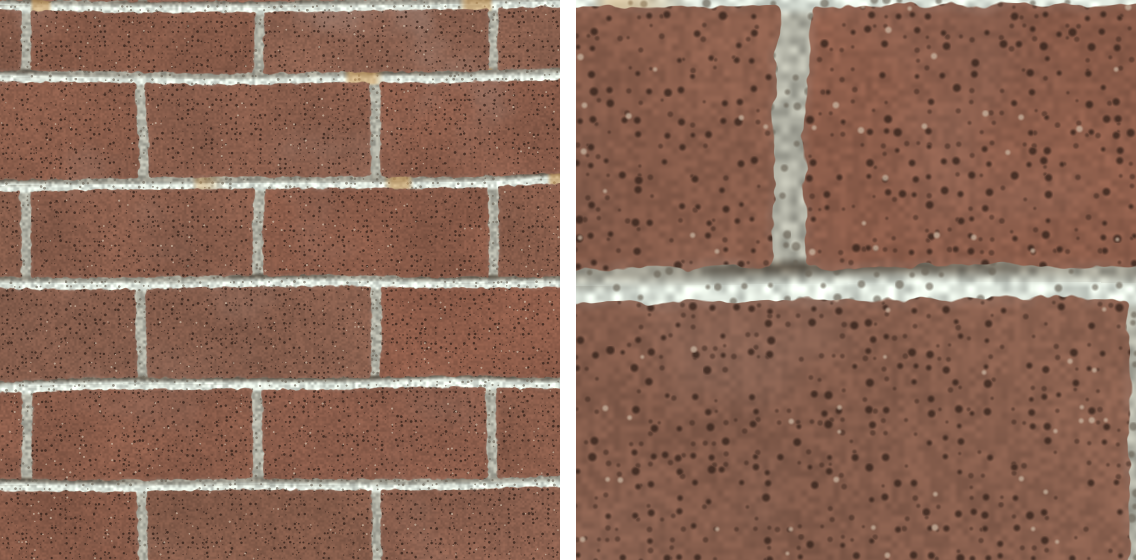
Left, the full canvas; right, a detail of the centre.
Give the GLSL for this texture, as a Shadertoy shader.

```glsl
// Running-bond wall of speckled red-brown bricks with rough pale mortar and a short top course.
#define BRICK_PITCH vec2(0.4167, 0.18)
#define WALL_ORIGIN vec2(0.254, 0.135)
#define JOINT_WIDTH vec2(0.0175, 0.0195)
#define TOP_COURSE_Y 0.863
#define TOP_COURSE_SQUEEZE 1.406
#define CORNER_RADIUS 0.004
#define SPECK_CELLS 115.0
#define BRICK_COLOR vec3(0.55, 0.375, 0.305)
#define BRICK_DARK vec3(0.45, 0.30, 0.23)
#define MORTAR_GREY vec3(0.71, 0.71, 0.66)
#define MORTAR_WHITE vec3(0.91, 0.94, 0.90)
#define MORTAR_SHADOW vec3(0.42, 0.39, 0.34)

float hash(vec2 p) {
    return fract(sin(dot(p, vec2(127.1, 311.7))) * 43758.5453);
}

float noise(vec2 p) {
    vec2 i = floor(p), f = fract(p);
    f = f * f * (3.0 - 2.0 * f);
    return mix(mix(hash(i), hash(i + vec2(1, 0)), f.x),
               mix(hash(i + vec2(0, 1)), hash(i + vec2(1, 1)), f.x), f.y);
}

float fbm(vec2 p) {
    float sum = 0.0, gain = 0.53;
    for (int i = 0; i < 4; i++) {
        sum += gain * noise(p);
        p = p * 2.03 + 17.3;
        gain *= 0.5;
    }
    return sum;
}

// Scattered round dots, one candidate per grid cell.
float specks(vec2 p, float share, float radius) {
    vec2 cell = floor(p);
    vec2 center = 0.3 + 0.4 * vec2(hash(cell + 3.1), hash(cell + 8.7));
    float r = radius * (0.6 + 0.6 * hash(cell + 5.3));
    float dotMask = 1.0 - smoothstep(r - 0.14, r + 0.14, length(fract(p) - center));
    return dotMask * step(hash(cell + 1.9), share);
}

float roundedBox(vec2 p, vec2 halfSize, float r) {
    vec2 q = abs(p) - halfSize + r;
    return length(max(q, 0.0)) + min(max(q.x, q.y), 0.0) - r;
}

vec3 brickColor(vec2 uv, vec2 id, float edge) {
    float tone = hash(id + 2.7);
    vec3 color = mix(BRICK_COLOR, BRICK_DARK, 0.35 * tone);
    color += vec3(0.025, -0.008, -0.012) * (hash(id + 6.1) - 0.4);
    color *= 0.90 + 0.20 * fbm(uv * 9.0 + id * 3.0);
    color *= 0.91 + 0.18 * noise(uv * 260.0);

    // Pale bloom, strongest on the upper courses and along the edges
    float bloom = smoothstep(0.55, 0.85, fbm(uv * 7.0 + 31.0));
    bloom *= 0.12 + 0.25 * smoothstep(0.6, 1.0, uv.y);
    bloom += 0.25 * smoothstep(-0.007, 0.0, edge) * noise(uv * 70.0);
    color = mix(color, vec3(0.66, 0.57, 0.53), bloom);

    // Dark pits and sparse light grit
    float pits = specks(uv * SPECK_CELLS, 0.27, 0.23);
    pits = max(pits, 0.6 * specks(uv * SPECK_CELLS * 1.37 + 40.0, 0.2, 0.22));
    color = mix(color, vec3(0.21, 0.14, 0.11), 0.8 * pits);
    float grit = specks(uv * SPECK_CELLS * 1.2 + 90.0, 0.045, 0.22);
    return mix(color, vec3(0.78, 0.70, 0.62), 0.75 * grit);
}

vec3 mortarColor(vec2 uv, float height, float row) {
    // Bed joints are shaded below a brick and bright on their lower lip
    float bed = 1.0 - smoothstep(0.5, 0.9, abs(height) / JOINT_WIDTH.y);
    float patches = fbm(vec2(uv.x * 6.0, row * 5.0 + uv.y * 12.0));
    float lip = 1.0 - smoothstep(-0.003, 0.009, height + 0.012 * (patches - 0.5));
    vec3 shade = mix(MORTAR_SHADOW, MORTAR_GREY, 0.75 * smoothstep(0.35, 0.65, patches));
    vec3 color = mix(MORTAR_GREY, mix(shade, MORTAR_WHITE, lip), bed);

    // Sandy grain, dark crumbs and occasional rust on the upper beds
    color *= 0.80 + 0.34 * noise(uv * 190.0);
    color = mix(color, MORTAR_SHADOW, 0.65 * specks(uv * 130.0, 0.24, 0.28));
    float rust = smoothstep(0.82, 0.93, noise(vec2(uv.x * 14.0, floor(uv.y * 8.0) * 7.0)));
    return mix(color, vec3(0.78, 0.58, 0.32), 0.6 * rust * bed * step(0.6, uv.y));
}

void mainImage(out vec4 fragColor, in vec2 fragCoord) {
    vec2 uv = fragCoord / iResolution.xy;
    float pixel = 1.0 / min(iResolution.x, iResolution.y);

    // Uneven laying: slight tilt, waves and a sag near the top
    vec2 wall = uv;
    wall.x += 0.008 * (noise(uv * vec2(4.0, 7.0)) - 0.5);
    wall.y += 0.007 * (noise(uv * vec2(5.0, 6.0) + 11.0) - 0.5) - 0.007 * (uv.x - 0.5);
    wall.y += smoothstep(0.78, 0.9, uv.y) * 0.009 * (sin(3.1416 * uv.x) - 0.5);
    float squeeze = wall.y > TOP_COURSE_Y ? TOP_COURSE_SQUEEZE : 1.0;
    wall.y += (TOP_COURSE_SQUEEZE - 1.0) * max(wall.y - TOP_COURSE_Y, 0.0)
            - 0.008 * smoothstep(0.68, TOP_COURSE_Y, wall.y);

    // Brick cell with alternate courses shifted by half a brick
    vec2 grid = (wall - WALL_ORIGIN) / BRICK_PITCH;
    float row = floor(grid.y);
    grid.x += 0.5 * mod(row + 1.0, 2.0);
    vec2 id = floor(grid);
    vec2 pitch = BRICK_PITCH / vec2(1.0, squeeze);
    vec2 local = (fract(grid) - 0.5) * pitch;
    float height = local.y - (local.y < 0.0 ? -0.5 : 0.5) * pitch.y;

    // Rough-edged brick outline
    vec2 halfSize = 0.5 * (pitch - JOINT_WIDTH) + 0.0012 * (hash(id) - 0.5);
    float edge = roundedBox(local, halfSize, CORNER_RADIUS);
    edge += 0.0045 * (noise(uv * 85.0) - 0.5) + 0.002 * (noise(uv * 210.0) - 0.5);

    float mortar = smoothstep(-pixel, pixel, edge);
    vec3 color = mix(brickColor(uv, id, edge), mortarColor(uv, height, row), mortar);
    fragColor = vec4(clamp(color, 0.0, 1.0), 1.0);
}
```
